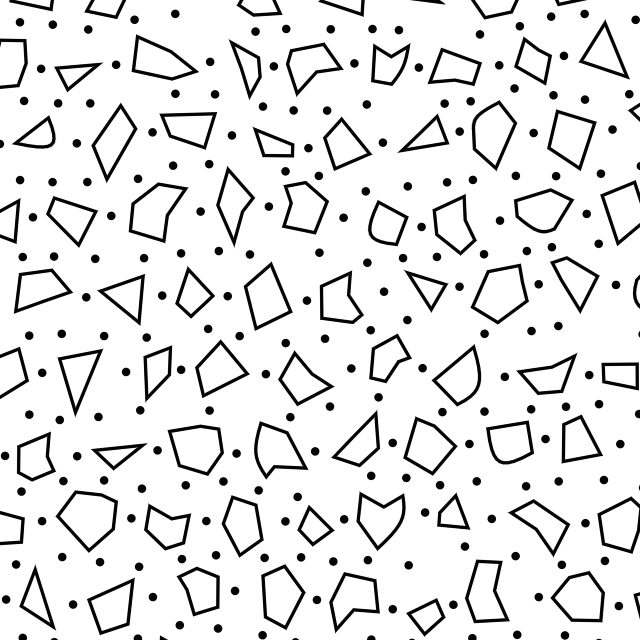
A WebGL 2 fragment shader for this pattern:

```glsl
#version 300 es
precision highp float;
// Black outlines of irregular polygons on white, with round dots between them.
// Scattered weighted sites split the plane into cells; each cell holds one
// outline inset from its borders, and the dots sit on borders between sites.

uniform vec2 u_resolution;
out vec4 fragColor;

const float TAU = 6.2831853;
const float GRID = 8.3;         // cells across the canvas; lengths below are in cells
const float HALF_LINE = 0.0215;
const float DOT_RADIUS = 0.055;
const float GAP = 0.17;         // from a cell border to its outline
const float MAX_REACH = 0.75;
const int CURVE_STEPS = 10;
const vec3 PAPER = vec3(1.0);
const vec3 INK = vec3(0.01);

vec3 hash3(vec3 p) {
    p = fract(p * vec3(0.1031, 0.1030, 0.0973));
    p += dot(p, p.yxz + 33.33);
    return fract((p.xxy + p.yxx) * p.zyx);
}

// Site of a cell: position in xy, weight in z. Odd rows are staggered.
vec3 siteOf(vec2 cell) {
    vec3 h = hash3(vec3(cell, 7.0));
    vec2 stagger = vec2(0.5 * mod(cell.y, 2.0), 0.0);
    return vec3(cell + stagger + 0.5 + 0.4 * (h.xy - 0.5), 0.2 * h.z);
}

float power(vec2 p, vec3 site) {
    vec2 d = p - site.xy;
    return dot(d, d) - site.z;
}

vec2 nearestCell(vec2 p) {
    vec2 best = floor(p);
    float least = 1e9;
    for (int k = 0; k < 25; k++) {
        vec2 cell = floor(p) + vec2(k % 5 - 2, k / 5 - 2);
        float value = power(p, siteOf(cell));
        if (value < least) { least = value; best = cell; }
    }
    return best;
}

// Distance from site a to its border with site b, along the line joining them.
float borderDistance(vec3 a, vec3 b) {
    float span = distance(a.xy, b.xy);
    return 0.5 * (span + (a.z - b.z) / span);
}

// How far the inset cell extends from its site in one direction.
float insetReach(vec2 cell, vec3 site, vec2 dir) {
    float reach = MAX_REACH;
    for (int k = 0; k < 25; k++) {
        if (k == 12) continue;
        vec3 other = siteOf(cell + vec2(k % 5 - 2, k / 5 - 2));
        float facing = dot(dir, normalize(other.xy - site.xy));
        float room = max(borderDistance(site, other) - GAP, 0.1);
        if (facing > 0.01) reach = min(reach, room / facing);
    }
    return reach;
}

float segmentDistance(vec2 p, vec2 a, vec2 b) {
    vec2 ab = b - a;
    return distance(p, a + ab * clamp(dot(p - a, ab) / dot(ab, ab), 0.0, 1.0));
}

float lineDistance(vec2 p, vec2 a, vec2 b) {
    vec2 dir = normalize(b - a);
    return abs(dot(p - a, vec2(-dir.y, dir.x)));
}

// Rational quadratic curve pulled strongly toward its middle control point.
vec2 fullCurve(vec2 a, vec2 b, vec2 c, float t) {
    vec3 w = vec3((1.0 - t) * (1.0 - t), 3.2 * t * (1.0 - t), t * t);
    return (a * w.x + b * w.y + c * w.z) / (w.x + w.y + w.z);
}

// Point k of an outline; a rounded outline swaps corner 0 for a curve.
vec2 outlinePoint(vec2 corners[6], int count, bool rounded, int k) {
    if (!rounded) return corners[k];
    if (k > CURVE_STEPS) return corners[k - CURVE_STEPS + 1];
    return fullCurve(corners[count - 1], corners[0], corners[1], float(k) / float(CURVE_STEPS));
}

float outlineDistance(vec2 p, vec2 cell, vec3 site) {
    vec3 traits = hash3(vec3(cell, 19.0));
    int count = int(3.4 + 3.5 * traits.x);
    bool rounded = traits.y < 0.15;
    vec2 corners[6];
    for (int i = 0; i < count; i++) {
        vec3 h = hash3(vec3(cell, 31.0 + float(i)));
        float angle = TAU * (traits.z + (float(i) + 0.6 * (h.x - 0.5)) / float(count));
        vec2 dir = vec2(cos(angle), sin(angle));
        bool notch = i == 2 && count > 4 && h.z > 0.45;
        float share = notch ? 0.2 : mix(0.82, 1.0, h.y);
        corners[i] = site.xy + dir * share * insetReach(cell, site, dir);
    }
    int total = rounded ? CURVE_STEPS + count - 2 : count;
    vec2 a = outlinePoint(corners, count, rounded, total - 2);
    vec2 b = outlinePoint(corners, count, rounded, total - 1);
    float d = 1e9;
    for (int k = 0; k < total; k++) {
        vec2 c = outlinePoint(corners, count, rounded, k);
        float miter = max(lineDistance(p, a, b), lineDistance(p, b, c));
        d = min(d, min(segmentDistance(p, b, c), max(miter, 0.35 * distance(p, b))));
        a = b;
        b = c;
    }
    return d;
}

// Distance to the closest dot on this cell's borders, skipping crowded spots.
float dotDistance(vec2 p, vec2 cell, vec3 site) {
    float d = 1e9;
    for (int k = 0; k < 25; k++) {
        if (k == 12) continue;
        vec3 other = siteOf(cell + vec2(k % 5 - 2, k / 5 - 2));
        vec2 center = site.xy + normalize(other.xy - site.xy) * borderDistance(site, other);
        if (distance(p, center) > 2.0 * DOT_RADIUS) continue;
        float limit = power(center, site) + 0.11;
        int close = 0;
        for (int j = 0; j < 25; j++) {
            vec2 rival = floor(center) + vec2(j % 5 - 2, j / 5 - 2);
            if (power(center, siteOf(rival)) < limit) close++;
        }
        if (close == 2) d = min(d, distance(p, center));
    }
    return d;
}

void main() {
    vec2 p = gl_FragCoord.xy / u_resolution.y * GRID + 20.0;
    float pixel = GRID / u_resolution.y;
    vec2 cell = nearestCell(p);
    vec3 site = siteOf(cell);
    float d = min(outlineDistance(p, cell, site) - HALF_LINE,
                  dotDistance(p, cell, site) - DOT_RADIUS);
    float ink = 1.0 - smoothstep(-0.65 * pixel, 0.65 * pixel, d);
    fragColor = vec4(mix(PAPER, INK, ink), 1.0);
}
```
